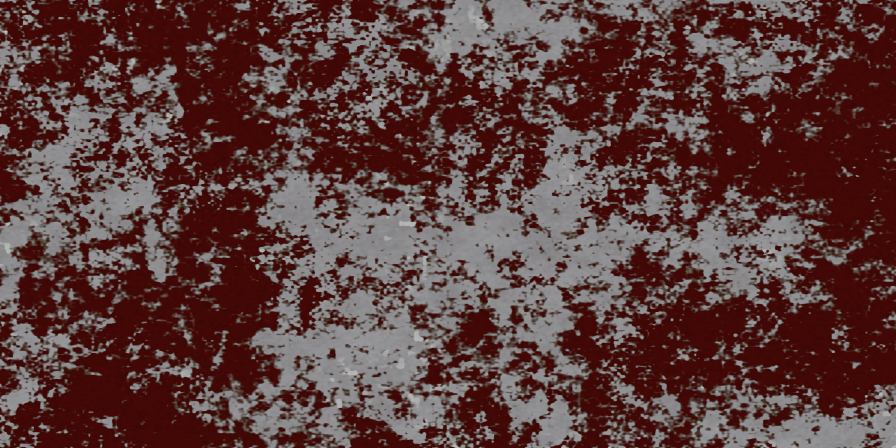
Reproduce this texture procedurally as a WebGL 2 fragment shader.

```glsl
#version 300 es
precision highp float;

#define RUST vec3(0.255, 0.030, 0.022)
#define PAINT vec3(0.555, 0.550, 0.558)
#define OLIVE vec3(0.23, 0.17, 0.09)
#define PALE vec3(0.74, 0.75, 0.74)
#define COVERAGE 0.015
#define EDGE_WIDTH 0.21
#define GRAIN 0.46
#define GRAIN_SCALE 150.0

uniform vec2 u_resolution;
out vec4 fragColor;

float hash(vec2 cell) {
    vec3 q = fract(vec3(cell.xyx) * vec3(0.1031, 0.1030, 0.0973));
    q += dot(q, q.yzx + 33.33);
    return fract((q.x + q.y) * q.z);
}

// Smooth value noise in -1..1
float noise(vec2 p) {
    vec2 i = floor(p), f = fract(p);
    f = f * f * (3.0 - 2.0 * f);
    float low = mix(hash(i), hash(i + vec2(1, 0)), f.x);
    float high = mix(hash(i + vec2(0, 1)), hash(i + vec2(1, 1)), f.x);
    return 2.0 * mix(low, high, f.y) - 1.0;
}

float fbm(vec2 p) {
    float sum = 0.0, amplitude = 0.55;
    for (int i = 0; i < 4; i++) {
        sum += amplitude * noise(p);
        p = mat2(1.6, 1.2, -1.2, 1.6) * p + 17.3;
        amplitude *= 0.55;
    }
    return sum;
}

// Height of the paint layer: positive where paint survives
float paintLayer(vec2 p) {
    vec2 warped = p + 0.035 * vec2(fbm(p * 9.0), fbm(p * 9.0 + 40.0));
    float panel = smoothstep(0.53, 0.62, warped.x) - smoothstep(1.24, 1.36, warped.x);
    float patches = 0.50 * fbm(warped * vec2(3.6, 4.4) + 5.0) + 0.26 * (panel - 0.42);
    float flakes = 0.22 * noise(warped * 17.0 + 3.0) + 0.25 * noise(warped * 36.0 + 9.0);
    float pits = 0.24 * noise(p * vec2(62.0, 74.0) + 21.0);
    float streaks = 0.15 * noise(p * vec2(22.0, 115.0) + 60.0);
    return patches + flakes + pits + streaks + COVERAGE;
}

void main() {
    vec2 p = gl_FragCoord.xy / u_resolution.y;

    // Fine grain, rougher in some regions than in others
    float roughness = 0.65 + 0.5 * smoothstep(-0.4, 0.5, fbm(p * 5.0 + 70.0));
    float grain = 0.6 * noise(p * GRAIN_SCALE) + 0.5 * noise(p * vec2(0.8, 1.5) * GRAIN_SCALE + 31.0);
    float layer = paintLayer(p);
    float exposed = layer + GRAIN * roughness * grain * (0.35 + 0.65 * exp(-5.0 * layer * layer));
    float paint = smoothstep(-EDGE_WIDTH, EDGE_WIDTH, exposed);

    // Rust to paint, darker and browner along the rim
    float rim = 4.0 * paint * (1.0 - paint);
    vec3 color = mix(RUST, PAINT, paint) - rim * vec3(0.045, 0.0, 0.016);
    float stain = smoothstep(0.1, 0.8, noise(p * 48.0 + 90.0));
    color = mix(color, OLIVE, 0.45 * rim * stain);

    // Mottled tone on the paint, slight variation in the rust
    float mottle = 0.6 * fbm(p * vec2(14.0, 24.0) + 11.0) + 0.4 * grain;
    color += paint * mottle * vec3(0.065, 0.070, 0.075);
    color *= 1.0 + 0.10 * (1.0 - paint) * grain;

    // Pale chips gathered in loose clusters
    float cluster = smoothstep(0.05, 0.55, fbm(p * 6.5 + 130.0));
    float chip = smoothstep(0.40, 0.75, noise(p * vec2(58.0, 66.0) + 150.0) + 0.25 * grain);
    color = mix(color, PALE, 0.8 * cluster * chip * smoothstep(0.2, 0.8, paint));

    fragColor = vec4(clamp(color, 0.0, 1.0), 1.0);
}
```
